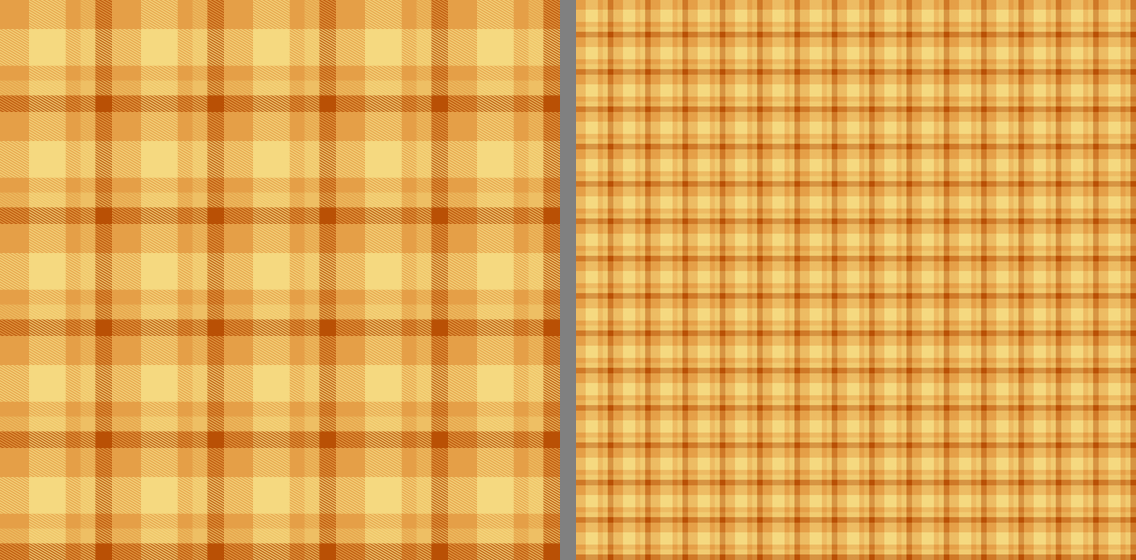
Left, the tile; right, the same tile 3 across and 3 down.
Reproduce this pattern procedurally as a three.js fragment shader.

```glsl
// Woven plaid in amber, cream and rust, with fine slanted twill where stripes cross.
varying vec2 vUv;

const float REPEATS = 5.0;                 // plaid repeats across and down
const vec2 TWILL_LINES = vec2(25.0, 42.0); // slanted threads per repeat, across and down
const float TWILL_CONTRAST = 0.66;

// Stripe ends as fractions of one repeat; rust fills the remainder.
const float AMBER_END = 0.260;
const float CREAM_END = 0.586;
const float BAND_END = 0.719;
const float SAND_END = 0.852;

const vec3 AMBER = vec3(0.898, 0.624, 0.278);
const vec3 CREAM = vec3(0.960, 0.850, 0.500);
const vec3 SAND = vec3(0.932, 0.750, 0.392);
const vec3 RUST = vec3(0.725, 0.315, 0.020);
const float TAU = 6.28318;

float edge(float position, float t, float blur) {
  return smoothstep(position - blur, position + blur, t);
}

// Colour of the yarn at t, the position inside one repeat.
vec3 yarn(float t, float blur) {
  vec3 color = mix(RUST, AMBER, edge(0.0, t, blur));
  color = mix(color, CREAM, edge(AMBER_END, t, blur));
  color = mix(color, AMBER, edge(CREAM_END, t, blur));
  color = mix(color, SAND, edge(BAND_END, t, blur));
  color = mix(color, RUST, edge(SAND_END, t, blur));
  return mix(color, AMBER, edge(1.0, t, blur));
}

// Share of warp on top: slanted threads that fade to an even blend when too fine.
float twill(vec2 p) {
  float phase = p.x * TWILL_LINES.x - p.y * TWILL_LINES.y;
  float fade = smoothstep(0.75, 1.5, dot(fwidth(p), TWILL_LINES));
  float wave = sin(TAU * fract(phase));
  return 0.5 + 0.5 * TWILL_CONTRAST * wave * (1.0 - fade);
}

void main() {
  // The stripe order runs from the left and from the top.
  vec2 p = vec2(vUv.x, 1.0 - vUv.y) * REPEATS;
  vec2 cell = fract(p);
  vec2 blur = max(fwidth(p) * 0.5, vec2(0.0001));

  vec3 warp = yarn(cell.x, blur.x);
  vec3 weft = yarn(cell.y, blur.y);
  gl_FragColor = vec4(mix(weft, warp, twill(p)), 1.0);
}
```
